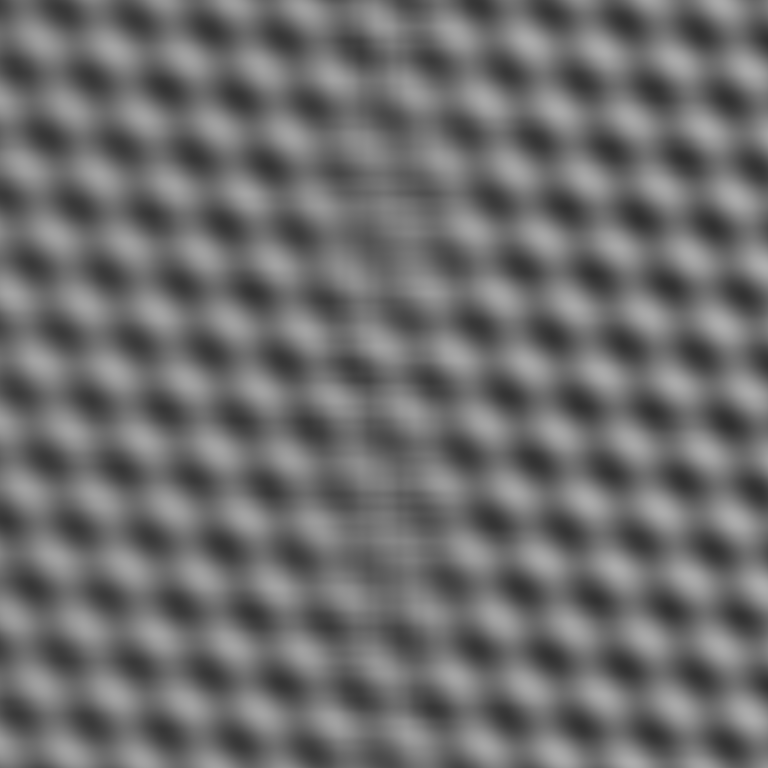
This pattern is drawn by a Shadertoy shader. Its source:

```glsl
// Soft grey lattice of slanted oval blobs, the sum of two crossing cosine waves.
// A vertical fault near the middle shifts the rows and washes out the contrast,
// while stretched value noise adds faint streaks and uneven brightness.

#define WAVE_COLUMNS vec2(11.02, 4.754)   // cycles per canvas
#define WAVE_ROWS    vec2(-1.52, -11.907) // cycles per canvas
#define LATTICE_ORIGIN vec2(0.052, 0.948) // centre of one blob
#define BASE_GREY    0.43
#define CONTRAST     0.106
#define FAULT_X      0.503
#define FAULT_WIDTH  0.085
#define FAULT_SHIFT  0.07   // row phase lost across the fault
#define FADE_PERIOD  0.42   // spacing of the faintest spots along the fault
#define FADE_Y       0.73
#define STREAKS      0.022
#define MOTTLE       0.022

const float TAU = 6.2831853;

float hash(vec2 cell) {
    vec3 p = fract(cell.xyx * vec3(0.1031, 0.1030, 0.0973));
    p += dot(p, p.yzx + 33.33);
    return fract((p.x + p.y) * p.z);
}

// Smooth value noise in the range -1 to 1
float noise(vec2 p) {
    vec2 cell = floor(p);
    vec2 f = fract(p);
    f = f * f * (3.0 - 2.0 * f);
    float low = mix(hash(cell), hash(cell + vec2(1.0, 0.0)), f.x);
    float high = mix(hash(cell + vec2(0.0, 1.0)), hash(cell + vec2(1.0)), f.x);
    return 2.0 * mix(low, high, f.y) - 1.0;
}

// Closeness to the fault line: 1 on it, 0 far away
float faultMask(float x) {
    float d = (x - FAULT_X) / FAULT_WIDTH;
    return exp(-d * d);
}

// Two plane waves; rows step down as they cross the fault
float lattice(vec2 uv) {
    vec2 p = uv - LATTICE_ORIGIN;
    float columns = dot(p, WAVE_COLUMNS);
    float rows = dot(p, WAVE_ROWS)
               - FAULT_SHIFT * smoothstep(FAULT_X - 0.08, FAULT_X + 0.06, uv.x);
    return cos(TAU * columns) + cos(TAU * rows);
}

// Fine horizontal and vertical streaks
float streaks(vec2 uv) {
    return noise(uv * vec2(9.0, 115.0)) + 0.5 * noise(uv * vec2(100.0, 11.0) + 40.0);
}

void mainImage(out vec4 fragColor, in vec2 fragCoord) {
    vec2 uv = fragCoord / iResolution.xy;
    float fault = faultMask(uv.x);

    // Contrast dips along the fault and grows slightly to the right
    float dip = 0.40 + 0.25 * cos(TAU * (uv.y - FADE_Y) / FADE_PERIOD);
    float contrast = CONTRAST * (1.0 - fault * dip) * mix(0.94, 1.12, uv.x);

    float grey = BASE_GREY + contrast * lattice(uv);
    grey += STREAKS * (0.35 + 0.65 * fault) * streaks(uv);
    grey += MOTTLE * (0.6 * noise(uv * 7.0 + 13.0) + 0.4 * noise(uv * 19.0));
    grey += 0.012 * (uv.x - 0.5);

    fragColor = vec4(vec3(clamp(grey, 0.0, 1.0)), 1.0);
}
```
